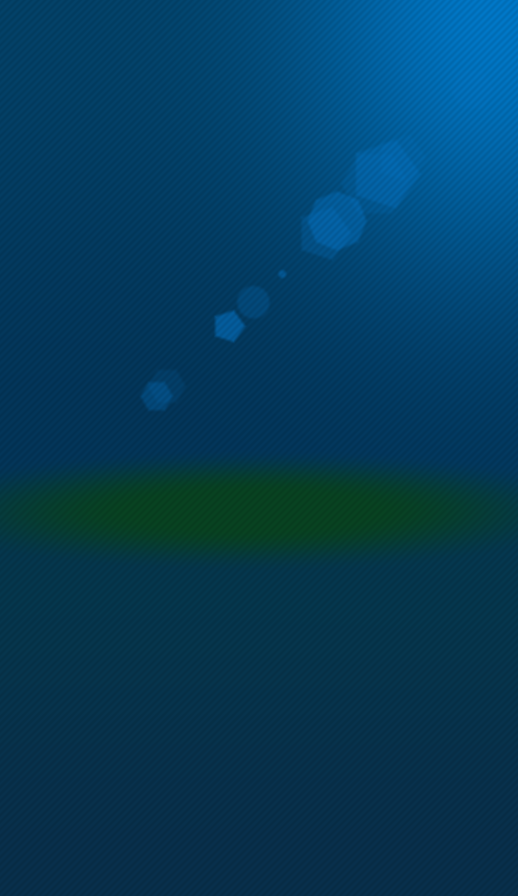
A Shadertoy shader for this background:

```glsl
const vec3 SKY_TOP = vec3(0.01, 0.245, 0.39);
const vec3 SKY_LOW = vec3(0.01, 0.20, 0.335);
const vec3 GROUND_TOP = vec3(0.02, 0.205, 0.29);
const vec3 GROUND_LOW = vec3(0.03, 0.18, 0.285);
const vec3 GLOW_COLOR = vec3(0.0, 0.45, 0.75);
const vec3 FIELD_COLOR = vec3(0.03, 0.25, 0.125);
const vec3 FLARE_COLOR = vec3(0.02, 0.45, 0.77);

// Lengths are in canvas heights.
const vec2 GLOW_CENTER = vec2(0.56, 1.0);
const vec2 GLOW_FALLOFF = vec2(20.0, 11.0);
const vec2 FIELD_CENTER = vec2(0.28, 0.43);
const vec2 FIELD_RADIUS = vec2(0.42, 0.07);
const vec2 FLARE_START = vec2(0.531, 0.904);
const vec2 FLARE_END = vec2(0.137, 0.521);
const float STRIPE_COUNT = 128.0;
const float STRIPE_DEPTH = 0.05;
const float TAU = 6.2831853;

// Each flare: position along the axis, radius, sides (0 = disc), opacity.
const int FLARE_COUNT = 11;
const vec4 FLARES[FLARE_COUNT] = vec4[](
    vec4(0.010, 0.024, 6.0, 0.10),
    vec4(0.210, 0.028, 5.0, 0.13),
    vec4(0.257, 0.040, 5.0, 0.30),
    vec4(0.285, 0.038, 6.0, 0.16),
    vec4(0.393, 0.033, 8.0, 0.40),
    vec4(0.430, 0.031, 5.0, 0.24),
    vec4(0.548, 0.004, 0.0, 0.45),
    vec4(0.630, 0.018, 0.0, 0.22),
    vec4(0.700, 0.0185, 5.0, 0.55),
    vec4(0.875, 0.021, 6.0, 0.12),
    vec4(0.904, 0.018, 6.0, 0.28)
);

// Signed distance to a regular polygon with a corner facing right.
float polygonDistance(vec2 p, float radius, float sides) {
    if (sides < 3.0) return length(p) - radius;
    float sector = TAU / sides;
    float angle = atan(p.y, p.x) + 0.5 * sector;
    float fromEdge = angle - floor(angle / sector + 0.5) * sector;
    return length(p) * cos(fromEdge) - radius * cos(0.5 * sector);
}

vec3 backdrop(float height) {
    vec3 sky = mix(SKY_LOW, SKY_TOP, smoothstep(0.5, 1.0, height));
    vec3 ground = mix(GROUND_LOW, GROUND_TOP, smoothstep(0.05, 0.36, height));
    return mix(ground, sky, smoothstep(0.36, 0.48, height));
}

void mainImage(out vec4 fragColor, in vec2 fragCoord) {
    vec2 uv = fragCoord / iResolution.xy;
    float aspect = 296.0 / 512.0;
    vec2 p = uv * vec2(aspect, 1.0);
    float pixel = 1.0 / iResolution.y;

    // Sky, ground and corner glow
    vec3 color = backdrop(p.y);
    vec2 toGlow = p - GLOW_CENTER;
    color = mix(color, GLOW_COLOR, exp(-dot(toGlow * toGlow, GLOW_FALLOFF)));

    // Flat green ellipse
    float fieldReach = length((p - FIELD_CENTER) / FIELD_RADIUS);
    color = mix(color, FIELD_COLOR, 1.0 - smoothstep(0.3, 1.0, fieldReach));

    // Flares along the diagonal axis
    for (int i = 0; i < FLARE_COUNT; i++) {
        vec4 flare = FLARES[i];
        vec2 center = mix(FLARE_START, FLARE_END, flare.x);
        float edge = polygonDistance(p - center, flare.y, flare.z);
        float softness = max(pixel, 0.0025);
        float cover = 1.0 - smoothstep(-softness, softness, edge);
        color = mix(color, FLARE_COLOR, cover * flare.w);
    }

    // Fine diagonal stripes
    float stripe = cos(TAU * STRIPE_COUNT * (p.x - p.y));
    color *= 1.0 + STRIPE_DEPTH * stripe;

    fragColor = vec4(color, 1.0);
}
```
